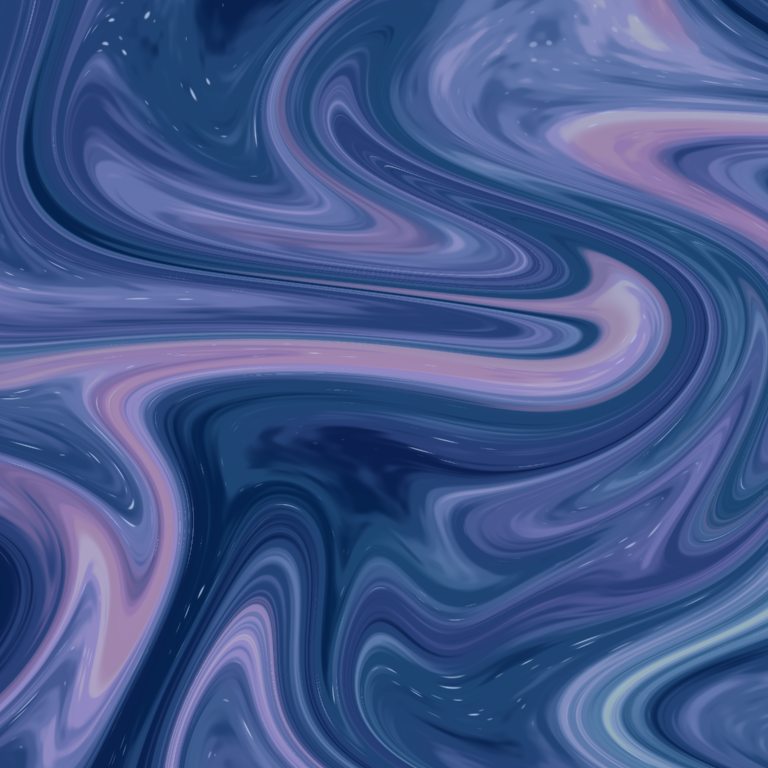
This texture is drawn by a three.js fragment shader. Its source:

```glsl
// Liquid marbling in navy, steel blue and lavender. A speckled pigment field is
// folded by a chain of area-preserving sine shears, so that its grains are drawn
// out into filaments, tongues and glints; tone picks the colour from a ramp.

varying vec2 vUv;

float hash(vec2 c) {
  vec3 a = fract(c.xyx * 0.1031);
  a += dot(a, a.yzx + 33.33);
  return fract((a.x + a.y) * a.z);
}

float noise(vec2 p) {
  vec2 cell = floor(p);
  vec2 f = fract(p);
  f = f * f * f * (f * (f * 6.0 - 15.0) + 10.0);
  float low = mix(hash(cell), hash(cell + vec2(1.0, 0.0)), f.x);
  float high = mix(hash(cell + vec2(0.0, 1.0)), hash(cell + vec2(1.0)), f.x);
  return mix(low, high, f.y);
}

// Each shear slides the paint along one direction, turned by the golden angle.
vec2 foldPaint(vec2 p) {
  for (int i = 0; i < 12; i++) {
    float n = float(i);
    float angle = n * 2.4 + 1.9;
    float frequency = 4.5 + 6.0 * hash(vec2(n, 7.0));
    float phase = 6.283 * hash(vec2(n, 23.0));
    vec2 across = vec2(cos(angle), sin(angle));
    vec2 along = vec2(-across.y, across.x);
    p += along * sin(dot(p, across) * frequency + phase) * 1.1 / frequency;
  }
  return p;
}

// Colour ramp; the stops are spaced by the area each colour covers.
vec3 pigment(float t) {
  vec3 c = vec3(0.03, 0.13, 0.31);
  c = mix(c, vec3(0.13, 0.26, 0.46), smoothstep(0.04, 0.27, t));
  c = mix(c, vec3(0.25, 0.36, 0.57), smoothstep(0.38, 0.61, t));
  c = mix(c, vec3(0.37, 0.46, 0.67), smoothstep(0.64, 0.81, t));
  c = mix(c, vec3(0.52, 0.55, 0.75), smoothstep(0.84, 0.94, t));
  return mix(c, vec3(0.62, 0.65, 0.75), smoothstep(0.97, 1.0, t));
}

// Sparse round flecks, which the folding stretches into short bright dashes.
float flecks(vec2 p) {
  vec2 cell = floor(p);
  vec2 centre = 0.3 + 0.4 * vec2(hash(cell + 11.0), hash(cell + 37.0));
  float radius = 0.12 + 0.16 * hash(cell + 53.0);
  float present = step(0.92, hash(cell + 71.0));
  float spot = 1.0 - smoothstep(radius * 0.4, radius, length(fract(p) - centre));
  return present * spot;
}

vec3 marble(vec2 uv) {
  vec2 q = foldPaint(uv);

  // Broad pools, bands, strands and fine grain
  float broad = noise(q * 2.6 + 5.0);
  float tone = 0.42 * broad
             + 0.26 * noise(q * 6.0 + 17.0)
             + 0.13 * noise(q * 14.0 + 31.0)
             + 0.08 * noise(q * 30.0 + 43.0)
             + 0.06 * noise(q * 70.0 + 59.0);

  // Thin strata that run parallel to the edges of the pools
  tone += 0.05 * noise(vec2(broad * 18.0, 3.5));

  // Slightly paler right of the centre
  tone += 0.05 * exp(-5.0 * dot(uv - vec2(0.65, 0.45), uv - vec2(0.65, 0.45))) - 0.02;
  float t = smoothstep(0.28, 0.72, tone);
  vec3 color = pigment(t);

  // Drift between teal and lavender, with a few rose veins
  float hue = noise(q * 4.0 + 83.0) - 0.5;
  color += hue * vec3(0.12, -0.06, 0.04) * (0.25 + 0.75 * t);
  float rose = smoothstep(0.76, 0.9, noise(q * 5.0 + 97.0)) * smoothstep(0.4, 0.7, t);
  color = mix(color, vec3(0.57, 0.42, 0.60), 0.5 * rose);

  // Glints gather in patches
  float patches = smoothstep(0.35, 0.75, noise(q * 5.0 + 131.0));
  float glint = flecks(q * 48.0) + 0.6 * flecks(q * 85.0 + 9.0);
  return mix(color, vec3(0.76, 0.82, 0.95), min(glint, 1.0) * patches * 0.75);
}

void main() {
  // Average a 3 by 3 grid of samples to smooth the hair-thin filaments
  vec3 sum = vec3(0.0);
  for (int y = -1; y <= 1; y++) {
    for (int x = -1; x <= 1; x++) {
      sum += marble(vUv + vec2(float(x), float(y)) / 1536.0);
    }
  }
  gl_FragColor = vec4(sum / 9.0, 1.0);
}
```
